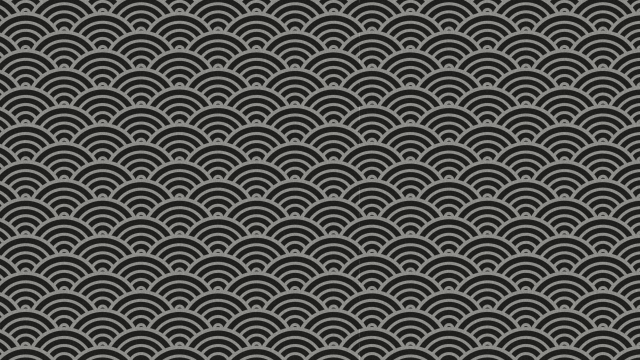
This pattern is drawn by a Shadertoy shader. Its source:

```glsl
// Overlapping wave scales in staggered rows, each drawn as concentric arcs.
// Rows are composited from back to front, so that lower scales cover higher ones.
// Cellular grain and one faint broken scratch give a slightly worn print.

vec2 hash2(vec2 cell) {
    vec3 h = fract(cell.xyx * vec3(0.1031, 0.1030, 0.0973));
    h += dot(h, h.yzx + 33.33);
    return fract((h.xx + h.yz) * h.zy);
}

// Distance to the nearest jittered point, one point per unit cell
float cellular(vec2 p) {
    vec2 cell = floor(p);
    float nearest = 2.0;
    for (int y = -1; y <= 1; y++) {
        for (int x = -1; x <= 1; x++) {
            vec2 neighbour = cell + vec2(x, y);
            nearest = min(nearest, length(neighbour + hash2(neighbour) - p));
        }
    }
    return nearest;
}

// Signed distance to the arcs of a unit scale: a bold rim and four inner rings
float arcDistance(float radius) {
    float ring = clamp(round((radius - 0.10) / 0.21), 0.0, 3.0);
    float inner = abs(radius - 0.10 - 0.21 * ring) - 0.039;
    return min(inner, 0.91 - radius);
}

// Amount of line colour, with p in scale radii and pixel as the edge width
float waveLines(vec2 p, float pixel) {
    const float rowStep = 0.4817;
    float lowestRow = floor((p.y - 1.0) / rowStep);
    float line = 0.0;
    for (int i = 4; i >= 0; i--) {
        float row = lowestRow + float(i);
        float x = mod(p.x - mod(row, 2.0) + 1.0, 2.0) - 1.0;
        float radius = length(vec2(x, p.y - row * rowStep));
        float arcs = 1.0 - smoothstep(-0.7 * pixel, 0.7 * pixel, arcDistance(radius));
        float cover = 1.0 - smoothstep(-0.7 * pixel, 0.7 * pixel, radius - 1.0);
        line = mix(line, arcs, cover);
    }
    return line;
}

void mainImage(out vec4 fragColor, in vec2 fragCoord) {
    vec2 uv = fragCoord / iResolution.y;
    const float scaleRadius = 0.1069;
    float pixel = 1.0 / (iResolution.y * scaleRadius);

    float line = waveLines((uv - vec2(0.1782, 0.7056)) / scaleRadius, pixel);
    vec3 color = mix(vec3(0.120, 0.120, 0.112), vec3(0.56, 0.56, 0.545), line);

    // Fine grain, a little stronger on the light lines
    float grain = cellular(uv * 190.0) - 0.45;
    color += grain * mix(0.035, 0.07, line);

    // Broken vertical scratch
    float dashes = sin(uv.y * 190.0) + sin(uv.y * 83.0 + 1.0) + sin(uv.y * 31.0);
    float scratch = 1.0 - smoothstep(0.0006, 0.0026, abs(uv.x - 0.998));
    color += 0.09 * scratch * smoothstep(0.0, 1.0, dashes);

    fragColor = vec4(clamp(color, 0.0, 1.0), 1.0);
}
```
